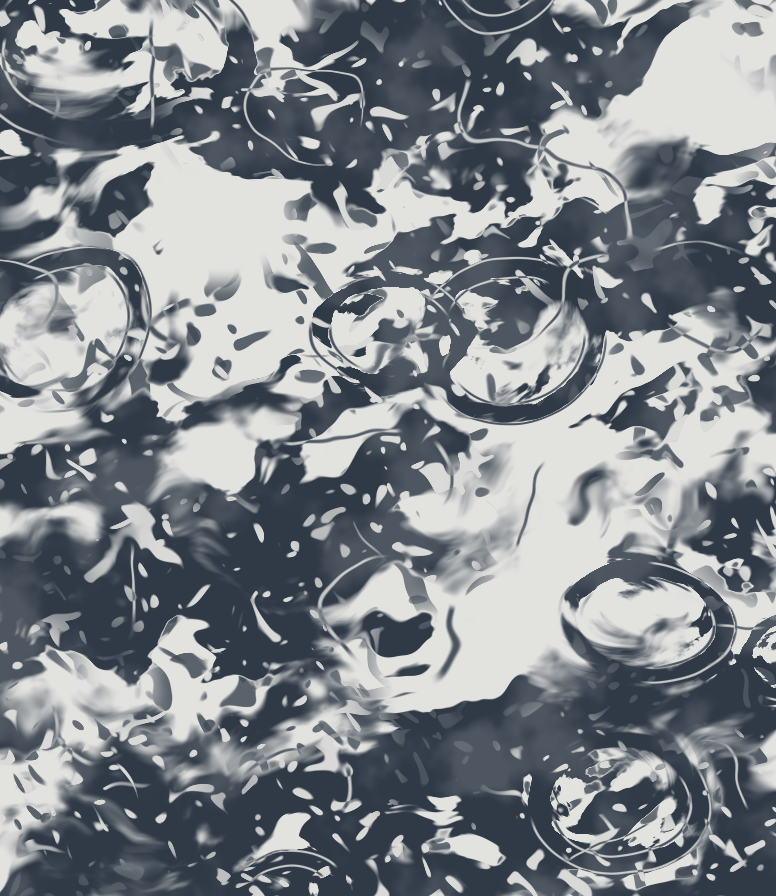
Write a Shadertoy shader that draws this pattern.

```glsl
// Torn ink collage: pale brushed masses and shards over mottled navy.
// Warped, slanted noise forms the masses; scattered tilted discs bend the
// detail into wheels and arcs; chips, specks and hairlines finish it.

const vec3 INK = vec3(0.188, 0.228, 0.278);
const vec3 PAPER = vec3(0.885, 0.885, 0.875);
const float SLANT = 0.38;         // main stroke direction, radians
const float COVERAGE = -0.085;    // raises or lowers the pale share
const float MASS_GAIN = 1.75;
const float DETAIL_GAIN = 1.45;
const float SHARD_GAIN = 0.75;
const float HARD_EDGE = 0.03;
const float SOFT_EDGE = 0.27;
const float DISC_CELLS = 3.2;     // disc cells per canvas height
const float DISC_CHANCE = 0.8;
const float HAIRLINE = 0.0009;    // half width, in canvas heights

float hash(vec2 p) {
    vec3 h = fract(vec3(p.xyx) * 0.1031);
    h += dot(h, h.yzx + 33.33);
    return fract((h.x + h.y) * h.z);
}

float noise(vec2 p) {
    vec2 i = floor(p), f = fract(p);
    f = f * f * (3.0 - 2.0 * f);
    return mix(mix(hash(i), hash(i + vec2(1, 0)), f.x),
               mix(hash(i + vec2(0, 1)), hash(i + vec2(1, 1)), f.x), f.y);
}

mat2 rotate(float a) {
    float c = cos(a), s = sin(a);
    return mat2(c, -s, s, c);
}

float fbm(vec2 p) {
    float sum = 0.0, gain = 0.53;
    for (int i = 0; i < 4; i++) {
        sum += gain * noise(p);
        p = rotate(0.6) * p * 2.03 + 7.1;
        gain *= 0.5;
    }
    return sum;
}

// Soft band from a to b with feathered edges
float band(float x, float a, float b, float feather) {
    return smoothstep(a - feather, a + feather, x)
         * (1.0 - smoothstep(b - feather, b + feather, x));
}

float hairline(float dist, float px) {
    return 1.0 - smoothstep(HAIRLINE - 0.5 * px, HAIRLINE + px, abs(dist));
}

// Adds wheels: x = tone bias, y = rim line; bends detail around each hub
vec2 discs(vec2 p, float px, inout float detail) {
    vec2 result = vec2(0.0), g = p * DISC_CELLS, base = floor(g);
    for (int y = -1; y <= 1; y++)
    for (int x = -1; x <= 1; x++) {
        vec2 id = base + vec2(x, y);
        if (hash(id + 41.7) > DISC_CHANCE) continue;
        vec2 hub = id + 0.2 + 0.6 * vec2(hash(id + 3.1), hash(id + 9.4));
        vec2 q = rotate(hash(id + 5.5) * 1.4 - 0.3) * (g - hub);
        q.x /= mix(1.0, 1.5, hash(id + 8.2));
        float radius = mix(0.17, 0.46, hash(id + 13.9));
        float d = length(q) / radius;
        if (d > 1.3) continue;
        vec2 dir = q / max(length(q), 0.001);
        float rings = fbm(dir * 2.6 + vec2(d, -d) * 4.5 + id * 5.3);
        detail = mix(detail, rings, 0.75 * band(d, 0.5, 1.12, 0.18));
        float side = noise(dir * 1.3 + id * 3.7);
        result.x += 0.4 * side * band(d, 1.02, 1.2, 0.06);
        result.x -= 0.42 * (1.0 - 0.6 * side) * band(d, 0.8, 0.99, 0.03);
        result.x += 0.18 * band(d, 0.2, 0.78, 0.05);
        float rim = hairline((d - 1.0) * radius / DISC_CELLS, px);
        rim += hairline((d - 0.76) * radius / DISC_CELLS, px);
        result.y = max(result.y, rim * smoothstep(0.45, 0.6, side));
    }
    return result;
}

void mainImage(out vec4 fragColor, in vec2 fragCoord) {
    float px = 1.0 / iResolution.y;
    vec2 p = fragCoord * px + 2.0;

    // Slanted, folded coordinates
    vec2 warp = vec2(fbm(p * 5.0), fbm(p * 5.0 + 17.0)) - 0.5;
    vec2 fine = vec2(noise(p * 24.0), noise(p * 24.0 + 31.0)) - 0.5;
    vec2 q = rotate(SLANT) * p + 0.14 * warp;

    // Masses, shards and discs
    float mass = fbm(q * vec2(3.2, 6.6) + 4.0);
    float detail = fbm((q + 0.02 * fine) * vec2(13.0, 25.0));
    vec2 wheel = discs(p + 0.03 * warp, px, detail);
    vec2 cut = rotate(-0.5) * p + 0.05 * warp + 0.02 * fine;
    float shards = noise(cut * vec2(30.0, 48.0)) - noise(q * vec2(34.0, 62.0));
    float patchy = smoothstep(0.3, 0.65, noise(p * 8.0 + 25.0));
    float field = MASS_GAIN * (mass - 0.5) + DETAIL_GAIN * (detail - 0.5)
                + SHARD_GAIN * shards * mix(0.2, 0.6, patchy)
                + wheel.x + COVERAGE;

    // Edges range from cut to airbrushed
    float blur = smoothstep(0.4, 0.75, noise(p * 11.0 + 60.0));
    float soft = mix(HARD_EDGE, SOFT_EDGE, blur);
    float tone = smoothstep(-soft, soft, field);

    // Dark chips in pale areas, pale specks in dark areas, in two directions
    for (int i = 0; i < 2; i++) {
        float k = float(i);
        vec2 s = rotate(SLANT - 1.3 * k) * p + 0.03 * fine + 0.04 * warp;
        float chips = smoothstep(0.74, 0.81, noise(s * vec2(36.0, 66.0) + k * 9.0));
        float specks = smoothstep(0.80, 0.88, noise(s * vec2(50.0, 84.0) + 90.0));
        tone = mix(tone, 0.1, 0.85 * chips * patchy * smoothstep(0.0, 0.1, field));
        tone = max(tone, specks * mix(0.15, 0.95, patchy));
    }

    // Hairlines invert whatever they cross
    float contour = (noise(p * 9.0 + 0.8 * warp + 12.0) - 0.5) / 11.0;
    float strokes = hairline(contour, px) * smoothstep(0.5, 0.65, noise(p * 17.0));
    tone = mix(tone, 1.0 - tone, 0.85 * max(strokes, min(wheel.y, 1.0)));

    // Cloudy wash over the ink
    float wash = 0.17 * smoothstep(0.45, 0.72, fbm(p * 13.0 + 8.0));
    tone = clamp(tone + wash * (1.0 - tone), 0.0, 1.0);
    fragColor = vec4(mix(INK, PAPER, tone), 1.0);
}
```
